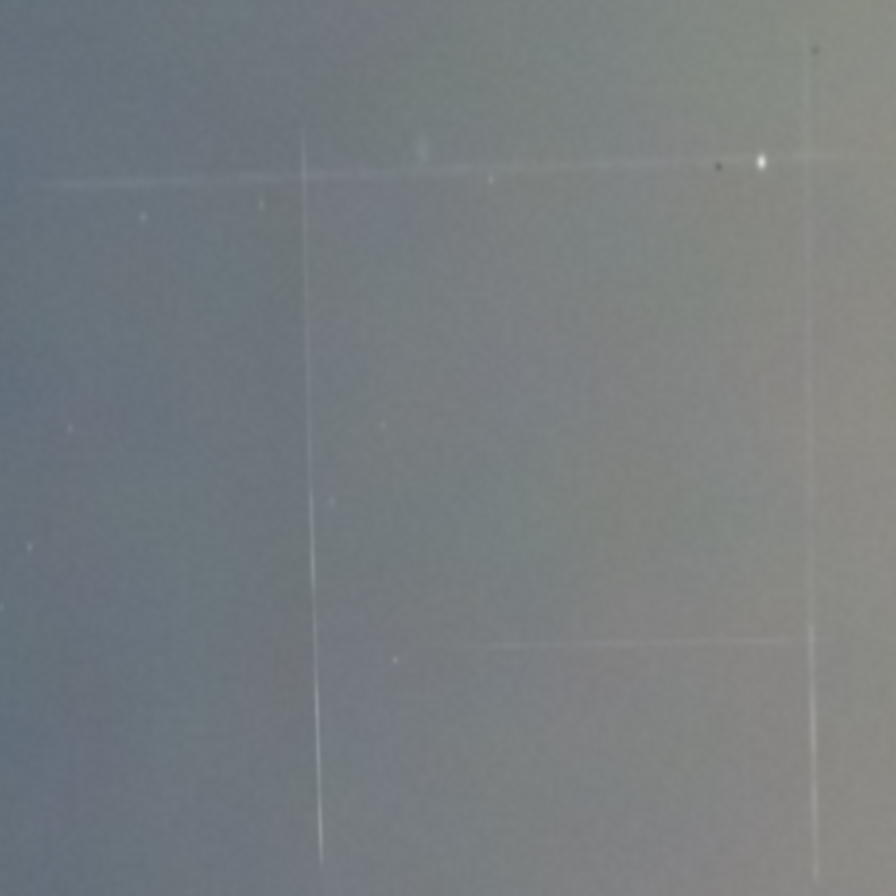
This texture is drawn by a Shadertoy shader. Its source:

```glsl
// Smooth grey wall panels lit from the right: a cool-to-warm gradient, soft
// colour mottling and fine grain from gradient noise, then faint pale joints
// as noise-worn line segments and a few small scattered specks.

const vec3 COOL_SHADE = vec3(0.393, 0.437, 0.478);
const vec3 MID_GREY   = vec3(0.464, 0.486, 0.497);
const vec3 WARM_LIGHT = vec3(0.547, 0.545, 0.522);
const vec3 JOINT_TINT = vec3(0.95, 1.0, 1.05);
const vec3 PINK_SHIFT = vec3(0.010, -0.010, 0.006);
const vec3 BLUE_SHIFT = vec3(-0.010, -0.002, 0.012);
const float PANEL_STEP = 0.012;   // brightness jump across the left joint
const float CLOUD_AMOUNT = 0.012;
const float GRAIN_AMOUNT = 0.013;
const float GRAIN_SCALE = 105.0;
const int SPECK_COUNT = 9;

vec2 hash2(vec2 cell) {
    uvec2 q = uvec2(ivec2(cell) + 4096);
    uint n = q.x * 1597334673u ^ q.y * 3812015801u;
    n = (n ^ (n >> 15)) * 2246822519u;
    n ^= n >> 13;
    uint m = n * 3266489917u;
    m ^= m >> 16;
    return vec2(n & 65535u, m & 65535u) / 65535.0;
}

float cornerSlope(vec2 cell, vec2 offset) {
    float angle = 6.28319 * hash2(cell).x;
    return dot(vec2(cos(angle), sin(angle)), offset);
}

// Gradient noise, roughly -0.7 to 0.7
float gradientNoise(vec2 p) {
    vec2 i = floor(p), f = p - i;
    vec2 u = f * f * f * (f * (f * 6.0 - 15.0) + 10.0);
    vec2 e = vec2(1.0, 0.0);
    float low  = mix(cornerSlope(i, f), cornerSlope(i + e, f - e), u.x);
    float high = mix(cornerSlope(i + e.yx, f - e.yx), cornerSlope(i + 1.0, f - 1.0), u.x);
    return mix(low, high, u.y);
}

// Worn line from a to b with soft sides, faded ends and patchy strength
float joint(vec2 p, vec2 a, vec2 b, float width) {
    vec2 ab = b - a;
    float along = dot(p - a, ab) / dot(ab, ab);
    float across = length(p - a - ab * along) / width;
    float ends = smoothstep(0.0, 0.06, along) * (1.0 - smoothstep(0.94, 1.0, along));
    float wear = clamp(0.8 + 0.9 * gradientNoise(p * 19.0 + a * 31.0), 0.2, 1.3);
    return exp(-across * across) * ends * wear;
}

float speck(vec2 p, vec2 center, vec2 radius) {
    vec2 d = (p - center) / radius;
    return exp(-dot(d, d));
}

float panelJoints(vec2 p) {
    float light = 0.0;
    // Left upright, clearest in its lower part
    light += 0.035 * joint(p, vec2(0.338, 0.87), vec2(0.349, 0.33), 0.0034);
    light += 0.095 * joint(p, vec2(0.347, 0.46), vec2(0.359, 0.02), 0.0026);
    // Right upright
    light += 0.020 * joint(p, vec2(0.899, 0.99), vec2(0.906, 0.25), 0.0050);
    light += 0.070 * joint(p, vec2(0.905, 0.31), vec2(0.911, 0.01), 0.0042);
    // Level joints, almost worn away
    light += 0.022 * joint(p, vec2(0.03, 0.792), vec2(0.98, 0.828), 0.0075);
    light += 0.022 * joint(p, vec2(0.50, 0.278), vec2(0.94, 0.287), 0.0045);
    return light;
}

float specks(vec2 p) {
    // Bright chip with a dark nick beside it, and a scuff on the upper joint
    float light = 0.32 * speck(p, vec2(0.850, 0.819), vec2(0.0050, 0.0075));
    light -= 0.10 * speck(p, vec2(0.802, 0.814), vec2(0.004, 0.005));
    light -= 0.07 * speck(p, vec2(0.910, 0.943), vec2(0.005, 0.006));
    light += 0.04 * speck(p, vec2(0.472, 0.830), vec2(0.009, 0.017));
    for (int k = 0; k < SPECK_COUNT; k++) {
        vec2 center = hash2(vec2(k, 17));
        vec2 trait = hash2(vec2(k, 53));
        float strength = mix(0.02, 0.07, trait.x);
        light += strength * speck(p, center, mix(0.003, 0.006, trait.y) * vec2(0.8, 1.2));
    }
    return light;
}

void mainImage(out vec4 fragColor, in vec2 fragCoord) {
    vec2 p = fragCoord / iResolution.xy;

    // Side light, slightly wavering
    float cloud = gradientNoise(p * 3.5 + 7.3) + 0.5 * gradientNoise(p * 9.0 + 2.7);
    float t = clamp(p.x + 0.03 * gradientNoise(p * 2.3 + 11.1), 0.0, 1.0);
    vec3 color = t < 0.5 ? mix(COOL_SHADE, MID_GREY, t * 2.0)
                         : mix(MID_GREY, WARM_LIGHT, t * 2.0 - 1.0);

    // Small jump between the panels, fading toward the top
    float edge = p.x - mix(0.359, 0.337, p.y);
    float side = smoothstep(-0.006, 0.006, edge) - 0.5;
    color += PANEL_STEP * side * exp(-abs(edge) * 7.0) * (1.0 - smoothstep(0.75, 0.95, p.y));

    // Mottling: pinker toward the lower right, violet patches elsewhere
    float pink = (0.5 - p.y) * smoothstep(0.2, 0.9, p.x) + gradientNoise(p * 6.0 + 23.0);
    color += PINK_SHIFT * pink + BLUE_SHIFT * gradientNoise(p * 8.0 + 41.0);
    color += CLOUD_AMOUNT * cloud;

    // Fine grain in two sizes
    float grain = gradientNoise(p * GRAIN_SCALE) + 0.6 * gradientNoise(p * GRAIN_SCALE * 0.45 + 5.0);
    color += GRAIN_AMOUNT * grain;

    color += JOINT_TINT * panelJoints(p) + specks(p);
    fragColor = vec4(clamp(color, 0.0, 1.0), 1.0);
}
```
